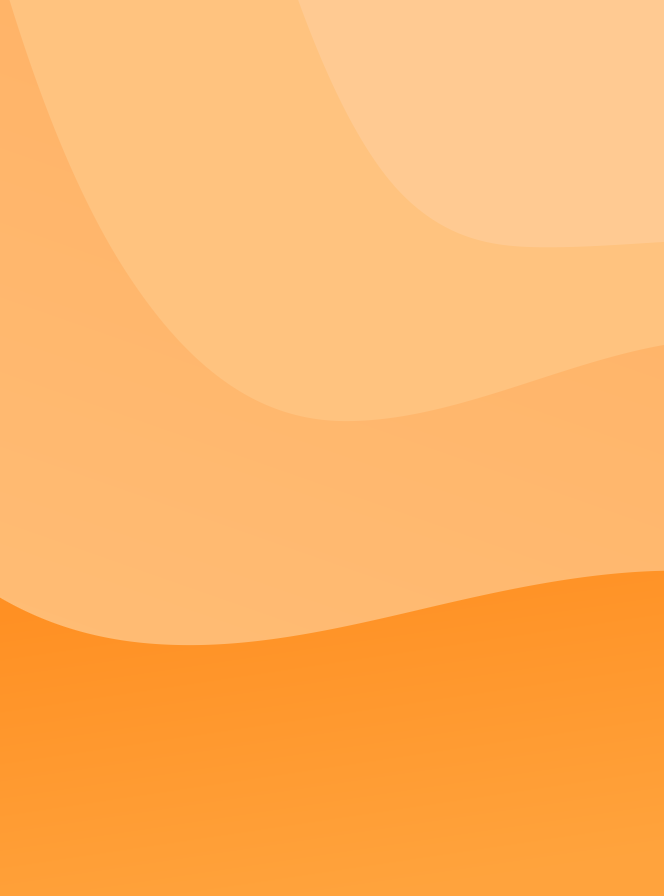
Give the GLSL for this background, as a Shadertoy shader.

```glsl
// Curve knots: x, height, slope
const vec3 LOW[4] = vec3[4](
    vec3(0.0, 0.333, -0.43), vec3(0.286, 0.280, 0.0),
    vec3(0.643, 0.3215, 0.174), vec3(1.0, 0.363, 0.015));
const vec3 MID[4] = vec3[4](
    vec3(0.0, 1.035, -2.52), vec3(0.193, 0.693, -1.13),
    vec3(0.521, 0.530, 0.0), vec3(1.0, 0.615, 0.13));
const vec3 HIGH[4] = vec3[4](
    vec3(0.449, 1.0, -2.04), vec3(0.614, 0.777, -0.69),
    vec3(0.825, 0.724, 0.0), vec3(1.0, 0.730, 0.045));

// Layer colours
const vec3 ORANGE_DEEP = vec3(1.0, 0.565, 0.138);
const vec3 ORANGE_SOFT = vec3(1.0, 0.640, 0.238);
const vec3 APRICOT_DEEP = vec3(1.0, 0.704, 0.408);
const vec3 APRICOT_SOFT = vec3(1.0, 0.736, 0.454);
const vec3 PEACH = vec3(1.0, 0.763, 0.498);
const vec3 CREAM = vec3(1.0, 0.794, 0.571);

// Gradient tilts and ranges, measured down from the top
const float ORANGE_TILT = 0.11;
const vec2 ORANGE_RANGE = vec2(0.69, 1.06);
const float APRICOT_TILT = -0.26;
const vec2 APRICOT_RANGE = vec2(0.0, 0.68);

// Cubic Hermite between two knots
float hermite(vec3 a, vec3 b, float x) {
    float span = b.x - a.x;
    float t = (x - a.x) / span;
    float s = 1.0 - t;
    return s * s * ((1.0 + 2.0 * t) * a.y + t * span * a.z)
         + t * t * ((3.0 - 2.0 * t) * b.y - s * span * b.z);
}

// Curve height, extended in a straight line left of the first knot
float curveHeight(vec3 knots[4], float x) {
    float height = knots[0].y + knots[0].z * (x - knots[0].x);
    for (int i = 0; i < 3; i++) {
        if (x >= knots[i].x) height = hermite(knots[i], knots[i + 1], x);
    }
    return height;
}

// Smooth coverage of the area above a curve
float above(vec3 knots[4], vec2 p) {
    float gap = p.y - curveHeight(knots, p.x);
    vec2 change = vec2(dFdx(gap), dFdy(gap));
    return clamp(0.5 + gap / max(length(change), 1e-5), 0.0, 1.0);
}

vec3 tiltedGradient(vec3 from, vec3 to, vec2 p, float tilt, vec2 range) {
    float depth = 1.0 - p.y + tilt * p.x;
    return mix(from, to, clamp((depth - range.x) / (range.y - range.x), 0.0, 1.0));
}

void mainImage(out vec4 fragColor, in vec2 fragCoord) {
    vec2 p = fragCoord / iResolution.xy;

    // Shaded lower layers
    vec3 orange = tiltedGradient(ORANGE_DEEP, ORANGE_SOFT, p, ORANGE_TILT, ORANGE_RANGE);
    vec3 apricot = tiltedGradient(APRICOT_DEEP, APRICOT_SOFT, p, APRICOT_TILT, APRICOT_RANGE);

    // Stack the layers upward
    vec3 color = mix(orange, apricot, above(LOW, p));
    color = mix(color, PEACH, above(MID, p));
    color = mix(color, CREAM, above(HIGH, p));
    fragColor = vec4(color, 1.0);
}
```
